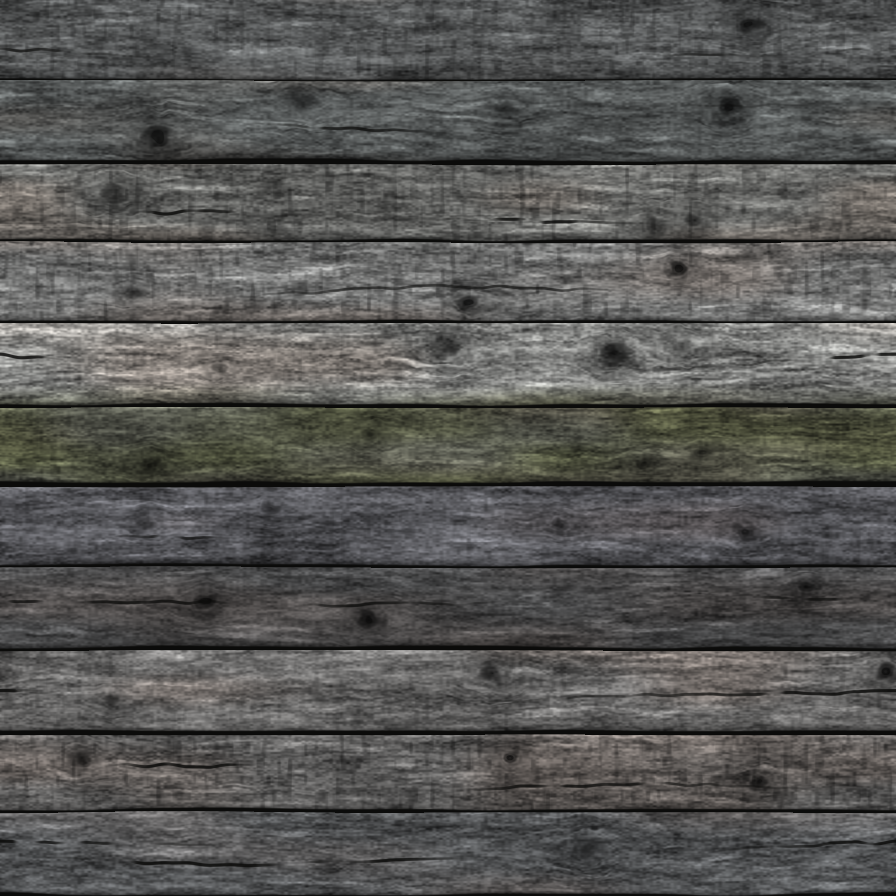
Give the GLSL for this texture, as a Shadertoy shader.

```glsl
const int PLANKS = 11;
// Plank boundaries, bottom to top
const float EDGE[12] = float[12](-0.002, 0.094, 0.181, 0.274, 0.367, 0.456,
                                 0.546, 0.640, 0.730, 0.817, 0.910, 1.002);
// Plank colour, and height of the gap beneath it
const vec4 PLANK[11] = vec4[11](
    vec4(0.34, 0.345, 0.35, 0.0040), vec4(0.38, 0.375, 0.37, 0.0035),
    vec4(0.39, 0.385, 0.38, 0.0050), vec4(0.27, 0.27, 0.272, 0.0045),
    vec4(0.335, 0.335, 0.35, 0.0035), vec4(0.335, 0.34, 0.30, 0.0065),
    vec4(0.50, 0.50, 0.49, 0.0045), vec4(0.43, 0.43, 0.425, 0.0035),
    vec4(0.385, 0.385, 0.375, 0.0035), vec4(0.31, 0.32, 0.318, 0.0055),
    vec4(0.325, 0.33, 0.33, 0.0016));
const vec3 GAP_COLOR = vec3(0.045, 0.045, 0.04);
const vec3 MOSS_COLOR = vec3(0.31, 0.325, 0.225);
const vec3 RUST_TINT = vec3(1.04, 0.99, 0.965);
const vec3 COOL_TINT = vec3(0.995, 1.0, 1.005);
const float MOSS_PLANK = 5.0;
const float GRAIN_CONTRAST = 1.55;
const float BLOTCH_CONTRAST = 0.4;
const float SAW_CONTRAST = 0.28;
const float KNOT_CELLS = 4.0;
const float KNOT_CHANCE = 0.75;
const float CRACK_WIDTH = 0.0009;

float hash(vec2 p) {
    vec3 q = fract(p.xyx * 0.1031);
    q += dot(q, q.yzx + 33.33);
    return fract((q.x + q.y) * q.z);
}

// Value noise that repeats across the canvas width
float noise(vec2 p, vec2 freq) {
    p *= freq;
    vec2 c = floor(p), f = p - c;
    f = f * f * (3.0 - 2.0 * f);
    float x0 = mod(c.x, freq.x), x1 = mod(c.x + 1.0, freq.x);
    return mix(mix(hash(vec2(x0, c.y)), hash(vec2(x1, c.y)), f.x),
               mix(hash(vec2(x0, c.y + 1.0)), hash(vec2(x1, c.y + 1.0)), f.x), f.y);
}

// Bends the grain around each knot; returns how dark the knots are
float knots(vec2 p, float id, float height, inout float grainY) {
    float dark = 0.0;
    for (float k = 0.0; k < KNOT_CELLS; k++) {
        vec2 seed = vec2(k + 3.0, id + 41.0);
        if (hash(seed) > KNOT_CHANCE) continue;
        vec2 center = vec2((k + hash(seed + 17.0)) / KNOT_CELLS,
                           height * mix(0.2, 0.85, hash(seed + 29.0)));
        float radius = mix(0.007, 0.015, hash(seed + 53.0));
        float strength = mix(0.45, 1.0, hash(seed + 67.0));
        vec2 d = p - center;
        d.x -= round(d.x);
        float r = length(d * vec2(0.8, 1.1)) / radius;
        r += 0.9 * (noise(p + seed, vec2(95.0, 130.0)) - 0.5);
        grainY -= 0.8 * d.y * exp(-0.25 * r * r);
        float core = 1.0 - smoothstep(0.0, 1.2, r);
        float rings = (0.5 + 0.5 * cos(r * 9.0)) * exp(-r * r * 0.5);
        float halo = exp(-dot(d * d, vec2(1800.0, 600.0)));
        dark = max(dark, strength * (0.55 * core + 0.15 * rings + 0.26 * halo));
    }
    return min(dark, 0.8);
}

// Long splits that open and close along the plank
float cracks(vec2 p, float id, float height, float px) {
    float dark = 0.0;
    for (float c = 0.0; c < 2.0; c++) {
        float row = id * 5.0 + c * 2.0 + 90.0;
        float path = height * mix(0.25, 0.75, hash(vec2(row, 7.0)));
        path += 0.016 * (noise(vec2(p.x, row), vec2(4.0, 1.0)) - 0.5);
        path += 0.004 * (noise(vec2(p.x, row), vec2(43.0, 1.0)) - 0.5);
        float opening = smoothstep(0.6, 0.95, noise(vec2(p.x, row + 60.0), vec2(5.0, 1.0)));
        opening *= smoothstep(0.1, 0.5, noise(vec2(p.x, row + 30.0), vec2(37.0, 1.0)));
        float w = CRACK_WIDTH * opening;
        dark = max(dark, opening * (1.0 - smoothstep(w, w + 1.5 * px, abs(p.y - path))));
    }
    return dark;
}

void mainImage(out vec4 fragColor, in vec2 fragCoord) {
    vec2 uv = fragCoord / iResolution.xy;
    float px = 1.0 / iResolution.y;

    // Find the plank, with slightly wavering edges
    float y = uv.y + 0.003 * (noise(uv, vec2(5.0, 11.0)) - 0.5);
    int i = 0;
    for (int k = 1; k < PLANKS; k++) if (y > EDGE[k]) i = k;
    float id = float(i), height = EDGE[i + 1] - EDGE[i];
    vec2 p = vec2(uv.x, y - EDGE[i]);
    float shift = id * 3.0 + 1.0;
    vec2 q = p + vec2(0.0, shift);

    // Grain, from broad bands to fine fibres and speckle
    float grainY = q.y;
    float knot = knots(p, id, height, grainY);
    grainY += 0.0035 * (noise(q, vec2(46.0, 32.0)) - 0.5);
    grainY += 0.009 * (noise(q, vec2(5.0, 12.0)) - 0.5);
    vec2 g = vec2(p.x, grainY);
    float grain = 0.22 * noise(g, vec2(6.0, 80.0)) + 0.28 * noise(g, vec2(27.0, 210.0))
                + 0.25 * noise(g, vec2(90.0, 420.0)) + 0.25 * noise(q, vec2(260.0, 450.0)) - 0.5;
    float blotch = 0.55 * noise(q, vec2(5.0, 24.0)) + 0.45 * noise(q, vec2(23.0, 50.0)) - 0.5;
    float saw = smoothstep(0.55, 0.95, noise(q, vec2(170.0, 55.0)));
    float streak = smoothstep(0.65, 0.95, noise(g, vec2(15.0, 170.0)));

    // Weathered colour
    vec3 color = PLANK[i].rgb;
    float stain = noise(q + vec2(0.0, 50.0), vec2(5.0, 20.0));
    color *= mix(COOL_TINT, RUST_TINT, smoothstep(0.5, 0.95, stain));
    float mossNoise = noise(q, vec2(8.0, 30.0));
    float moss = id == MOSS_PLANK ? 0.75 * smoothstep(0.2, 0.9, mossNoise)
               : id == MOSS_PLANK + 1.0 ? 0.8 * smoothstep(0.03, 0.0, p.y) * mossNoise : 0.0;
    color = mix(color, MOSS_COLOR, moss);
    color *= max(0.25, 1.0 + GRAIN_CONTRAST * grain + BLOTCH_CONTRAST * blotch);
    color *= 1.0 + 0.3 * streak - SAW_CONTRAST * saw * hash(vec2(id, 71.0));
    color *= 1.0 - knot;

    // Lit upper edge, shaded lower edge, splits and gaps
    float gap = PLANK[i].w * mix(0.5, 1.25, noise(vec2(uv.x, shift), vec2(11.0, 1.0)));
    float top = height - p.y;
    color *= 1.0 + 0.4 * exp(-top / 0.004) * noise(vec2(uv.x, shift + 20.0), vec2(12.0, 1.0));
    color *= 1.0 - 0.45 * exp(-max(p.y - gap, 0.0) / 0.004);
    color = mix(color, GAP_COLOR, 0.85 * cracks(p, id, height, px));
    float wood = smoothstep(gap - px, gap + px, p.y) * smoothstep(-px, px, top);
    color = mix(GAP_COLOR, color, wood);
    fragColor = vec4(clamp(color, 0.0, 1.0), 1.0);
}
```
